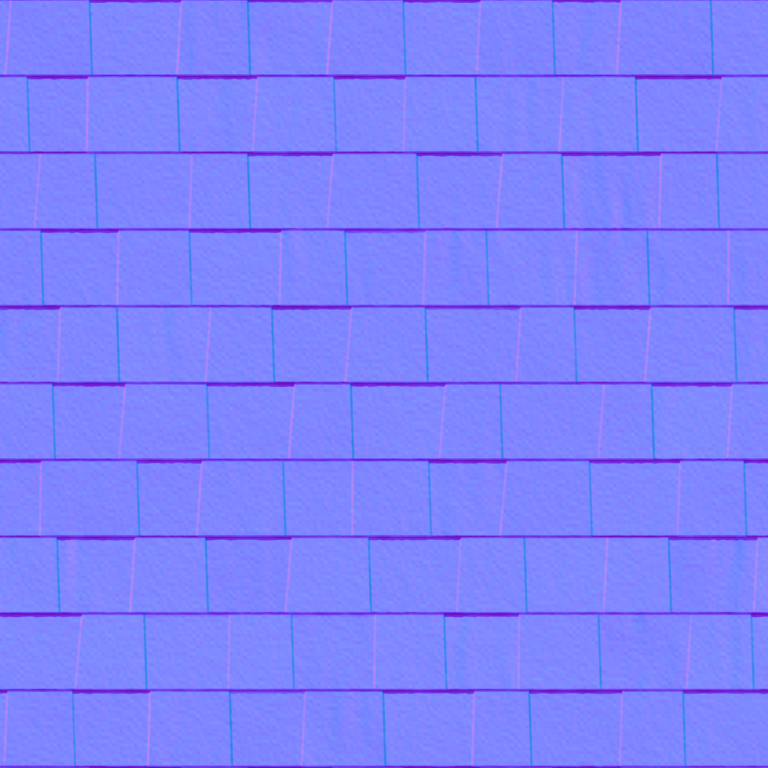
Reproduce this texture map procedurally as a WebGL 2 fragment shader.

```glsl
#version 300 es
precision highp float;
// Tangent-space normal map of a shingle roof: ten staggered courses, each with
// five raised tabs. Edges, seams and surface grain add up as slopes, which are
// then normalized and encoded as colour. All of it tiles.
uniform vec2 u_resolution;
out vec4 fragColor;

float hash(vec2 p) {
    vec3 q = fract(vec3(p.xyx) * 0.1031);
    q += dot(q, q.yzx + 33.33);
    return fract((q.x + q.y) * q.z);
}

// Value noise that repeats after "period" cells
float noise(vec2 p, vec2 period) {
    vec2 i = floor(p), f = fract(p);
    f = f * f * (3.0 - 2.0 * f);
    vec2 a = mod(i, period), b = mod(i + 1.0, period);
    return mix(mix(hash(a), hash(vec2(b.x, a.y)), f.x),
               mix(hash(vec2(a.x, b.y)), hash(b), f.x), f.y);
}

float tiled(vec2 uv, vec2 cells) { return noise(uv * cells, cells); }

// Granules, soft bumps and upright wrinkles
float surfaceHeight(vec2 uv, float wrinkle) {
    return 0.16 * tiled(uv, vec2(210.0))
         + 0.12 * tiled(uv, vec2(90.0))
         + 0.22 * tiled(uv, vec2(22.0, 18.0))
         + wrinkle * tiled(uv + vec2(0.02 * tiled(uv, vec2(14.0)), 0.0), vec2(56.0, 14.0));
}

// Soft line of given half width around distance zero
float line(float d, float halfWidth, float aa) {
    return 1.0 - smoothstep(halfWidth - aa, halfWidth + aa, abs(d));
}

void main() {
    vec2 uv = gl_FragCoord.xy / u_resolution;
    float aa = 0.8 / min(u_resolution.x, u_resolution.y) + 0.0003;

    // Courses are counted from the top
    float down = (1.0 - uv.y) * 10.0 + 0.012;
    float row = mod(floor(down), 10.0);
    float depth = fract(down);
    float rise = 0.5 - depth;

    // Every other course shifts by half a tab, with a slow drift
    float along = uv.x * 5.0 - fract(0.60 + 0.54 * row);
    float cell = floor(along);
    float leftEdge = 0.0, rightEdge = 0.0, tab = 0.0, lip = 0.0;
    float tone = hash(vec2(row, 71.0)), wrinkle = 0.08;

    for (float k = -1.0; k <= 1.0; k++) {
        float i = cell + k;
        vec2 id = vec2(mod(i, 5.0), row) + 3.0;
        float start = i + 0.12 * (hash(id) - 0.5) - 0.016 * rise;
        float end = i + mix(0.42, 0.63, hash(id + 17.0))
                  + 0.045 * hash(id + 29.0) * rise;
        float fromStart = (along - start) * 0.2;
        float fromEnd = (along - end) * 0.2;
        leftEdge += line(fromStart, 0.0013, aa) * mix(0.7, 1.0, hash(id + 41.0));
        rightEdge += line(fromEnd, 0.0014, aa) * mix(0.65, 1.0, hash(id + 53.0));

        float inside = smoothstep(-aa, aa, fromStart) * (1.0 - smoothstep(-aa, aa, fromEnd));
        tab += inside;
        lip += inside * smoothstep(0.15, 0.4, hash(id + 67.0));
        tone = mix(tone, hash(id + 83.0), inside);
        float gap = step(0.0, fromEnd) * step(fromEnd, 0.12);
        wrinkle += 0.75 * (inside * pow(hash(id + 97.0), 3.0)
                         + gap * pow(hash(id + 109.0), 4.0));
    }

    // Thin seam at each course, thick shadowed lip over raised tabs
    float ragged = tiled(uv, vec2(170.0, 40.0)) - 0.5;
    float fromSeam = (depth - step(0.5, depth)) * 0.1;
    float seam = line(fromSeam + 0.0003 * ragged, 0.0015, aa + 0.0004);
    float thick = lip * line(fromSeam - 0.0019, 0.0023 + 0.0012 * ragged, aa);

    // Grain slope by finite differences
    const float e = 0.002;
    float h = surfaceHeight(uv, wrinkle);
    vec2 slope = vec2(h - surfaceHeight(uv + vec2(e, 0.0), wrinkle),
                      h - surfaceHeight(uv + vec2(0.0, e), wrinkle));

    // Overall upward tilt, a little different for each shingle
    slope += vec2(0.012 * (tone - 0.5), 0.055 + 0.035 * (tone - 0.5));
    slope.y += 0.03 * (tiled(uv, vec2(9.0, 12.0)) - 0.5);

    float wear = 0.8 + 0.4 * tiled(uv, vec2(60.0, 90.0));
    slope.x += wear * (0.42 * rightEdge - 0.75 * leftEdge) * (1.0 - seam);
    slope += vec2(-0.20, -0.85) * seam * wear;
    slope += vec2(-0.12, -0.95) * thick * wear;

    vec3 normal = normalize(vec3(slope, 1.0));
    fragColor = vec4(normal * 0.5 + 0.5, 1.0);
}
```
